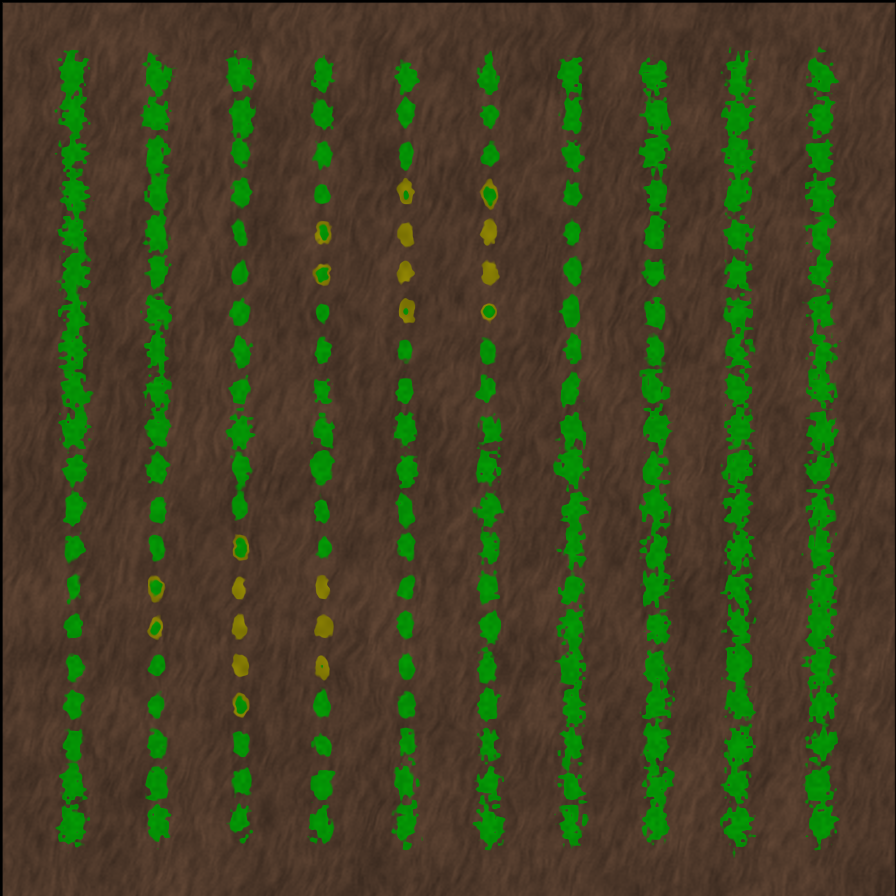
A Shadertoy shader for this pattern:

```glsl
// Aerial view of a crop field: ten planted columns of twenty ragged green plants on
// streaky brown soil. Each plant is a noise-eroded ellipse whose size and yellowing
// depend on its distance from two stretched patches of poor ground.

float hash(vec2 p) {
    vec3 q = fract(vec3(p.xyx) * 0.1031);
    q += dot(q, q.yzx + 33.33);
    return fract((q.x + q.y) * q.z);
}

float noise(vec2 p) {
    vec2 i = floor(p), f = fract(p);
    f = f * f * (3.0 - 2.0 * f);
    return mix(mix(hash(i), hash(i + vec2(1, 0)), f.x),
               mix(hash(i + vec2(0, 1)), hash(i + vec2(1, 1)), f.x), f.y);
}

// Distance to the nearer poor patch, measured in ellipses wider than tall
float patchDistance(vec2 p) {
    float upper = length((p - vec2(0.462, 0.283)) / vec2(1.4, 1.0));
    float lower = length((p - vec2(0.293, 0.699)) / vec2(1.5, 1.0));
    return min(upper, lower);
}

vec3 soilColor(vec2 p) {
    // Bent, slightly slanted fibres over broad blotches and fine grain
    vec2 s = p + vec2(0.25 * p.y + 0.012 * noise(p * 35.0), 0.0);
    float fibres = noise(s * vec2(150.0, 48.0)) - 0.5;
    float threads = noise(s * vec2(290.0, 105.0) + 17.0) - 0.5;
    float blotches = noise(p * vec2(26.0, 15.0) + 5.0) - 0.5;
    float grain = noise(p * 400.0) - 0.5;
    float shade = 1.0 + 0.24 * fibres + 0.18 * threads + 0.16 * blotches + 0.08 * grain;
    return vec3(0.305, 0.220, 0.165) * shade;
}

void mainImage(out vec4 fragColor, in vec2 fragCoord) {
    vec2 uv = fragCoord / iResolution.xy;
    vec2 p = vec2(uv.x, 1.0 - uv.y); // rows count down from the top
    float pixel = 1.0 / iResolution.y;

    vec2 first = vec2(0.0825, 0.0850);
    vec2 spacing = vec2(0.0927, 0.0439);
    vec2 nearest = round((p - first) / spacing);
    nearest.x = clamp(nearest.x, 0.0, 9.0);

    // Leaf raggedness, shared by neighbouring plants
    float lobes = noise(p * 95.0 + 31.0) - 0.5;
    float leaflets = noise(p * 210.0 + 71.0) - 0.5;

    // Plant covering this point most strongly
    float reach = 9.0, greenCore = 3.0;
    for (int j = -1; j <= 1; j++) {
        vec2 cell = nearest + vec2(0, j);
        if (cell.y < 0.0 || cell.y > 19.0) continue;

        vec2 home = first + cell * spacing;
        float d = patchDistance(home);
        float vigor = smoothstep(0.08, 0.30, d);
        vec2 jitter = vec2(hash(cell + 3.0), hash(cell + 47.0)) - 0.5;
        vec2 size = mix(vec2(0.0085, 0.0130), vec2(0.0128, 0.0215), vigor);
        size *= 0.93 + 0.14 * hash(cell + 83.0);

        float q = length((p - home - jitter * 0.0025) / size);
        q += lobes * 0.55 + leaflets * mix(0.35, 1.15, vigor);
        if (q < reach) {
            reach = q;
            greenCore = 0.65 * smoothstep(0.062, 0.074, d) + 3.0 * step(0.090, d);
        }
    }

    // Foliage: green heart, yellow rim on stressed plants
    vec3 green = vec3(0.015, 0.600, 0.020) * (0.96 + 0.14 * leaflets);
    vec3 yellow = vec3(0.540, 0.500, 0.015) * (0.97 + 0.25 * lobes);
    float yellowing = smoothstep(greenCore - 0.12, greenCore + 0.12, reach + 0.001);
    if (greenCore < 0.01) yellowing = 1.0;
    vec3 foliage = mix(green, yellow, yellowing);

    float soft = 0.06 + 60.0 * pixel;
    float cover = 1.0 - smoothstep(1.0 - soft, 1.0 + soft, reach);
    vec3 color = mix(soilColor(p), foliage, cover);

    // Dark field margin along the top and left, thinner on the right
    float margin = min(min(p.x, p.y) - 0.0030, 1.0 - p.x - 0.0010);
    color *= smoothstep(-pixel, pixel, margin);

    fragColor = vec4(color, 1.0);
}
```
